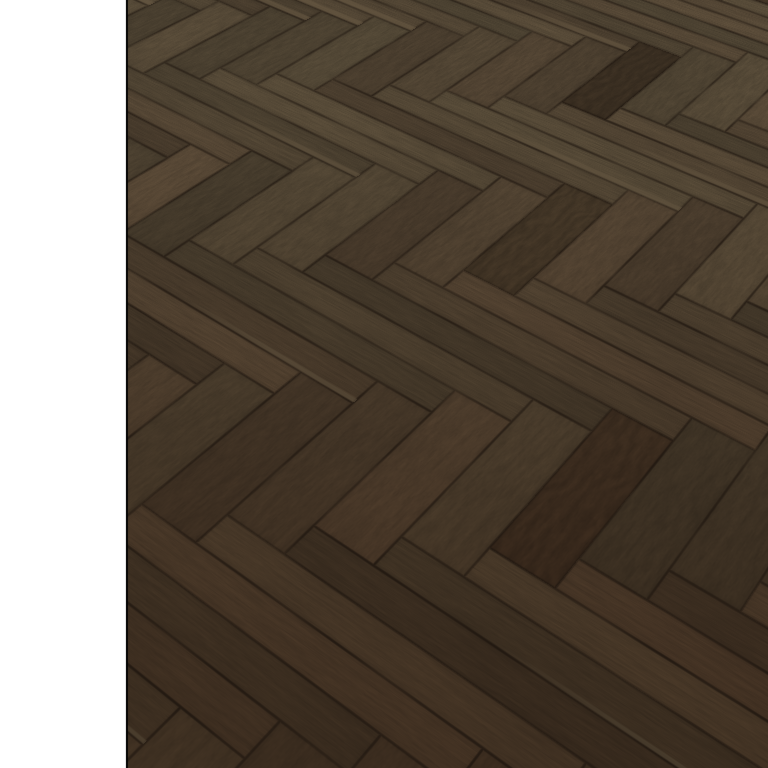
Give the GLSL for this texture, as a WebGL 2 fragment shader.

```glsl
#version 300 es
precision highp float;

uniform vec2 u_resolution;
out vec4 fragColor;

// Floor plane: columns are the step along a row, the step between rows, the base corner
const mat3 PLANE = mat3(0.0896, 0.0087, -0.004,
                        0.0755, 0.2292, -0.225,
                        0.4844, 0.3646, 1.0);
const float BOARD_LENGTH = 5.5;   // in board widths
const float MARGIN = 0.164;       // white strip on the left
const float MARGIN_LINE = 0.0025;
const float SEAM = 0.0011;        // half width of a joint
const float BOARD_VARIATION = 0.11;
const float GRAIN = 0.13;

const vec3 WOOD_NEAR = vec3(0.238, 0.180, 0.126);
const vec3 WOOD_FAR = vec3(0.318, 0.270, 0.203);
const vec3 DARK_BOARD = vec3(0.79, 0.75, 0.72);
const vec3 SEAM_COLOR = vec3(0.125, 0.090, 0.062);
const vec3 EDGE_LIGHT = vec3(0.38, 0.325, 0.245);

float hash(vec2 p) {
    vec3 q = fract(vec3(p.xyx) * 0.1031);
    q += dot(q, q.yzx + 33.33);
    return fract((q.x + q.y) * q.z);
}

float noise(vec2 p) {
    vec2 i = floor(p), f = fract(p);
    f = f * f * (3.0 - 2.0 * f);
    return mix(mix(hash(i), hash(i + vec2(1, 0)), f.x),
               mix(hash(i + vec2(0, 1)), hash(i + vec2(1, 1)), f.x), f.y);
}

float fbm(vec2 p) {
    float sum = 0.0, amp = 0.5;
    for (int i = 0; i < 4; i++) {
        sum += amp * noise(p);
        p = p * 2.03 + 17.1;
        amp *= 0.5;
    }
    return sum;
}

// Finds the board at floor point p: local = (along, across), id = (step, row, direction)
void findBoard(vec2 p, out vec2 local, out vec3 id) {
    local = vec2(0.5);
    id = vec3(0.0);
    float nearest = floor((p.x - p.y) / (2.0 * BOARD_LENGTH) + 0.5);
    for (float j = -1.0; j <= 1.0; j++) {
        float row = nearest + j;
        vec2 q = p + vec2(-row, row) * BOARD_LENGTH;
        float fall = floor(q.y), rise = ceil(q.x);
        if (q.x >= fall && q.x < fall + BOARD_LENGTH) {
            local = vec2(q.x - fall, q.y - fall);
            id = vec3(fall, row, 0.0);
        }
        if (q.y >= rise && q.y < rise + BOARD_LENGTH) {
            local = vec2(q.y - rise, q.x - rise + 1.0);
            id = vec3(rise, row, 1.0);
        }
    }
}

vec3 parquet(vec2 uv) {
    // Perspective to herringbone axes
    vec3 h = inverse(PLANE) * vec3(uv.x, 1.0 - uv.y, 1.0);
    vec2 st = h.xy / h.z;
    vec2 p = st.x + vec2(1, -1) * BOARD_LENGTH * st.y;
    vec2 dx = dFdx(p), dy = dFdy(p);
    vec2 perCanvas = vec2(length(vec2(dx.x, dy.x)), length(vec2(dx.y, dy.y))) * u_resolution.y;

    vec2 local;
    vec3 id;
    findBoard(p, local, id);
    bool rising = id.z > 0.5;
    vec2 scale = rising ? perCanvas.yx : perCanvas;
    vec2 seed = id.xy * vec2(7.0, 13.0) + id.z * 41.0 + 200.0;
    float tone = hash(seed);

    // Board colour, with one dark rising board drifting from row to row
    float distanceFade = smoothstep(0.0, 1.05, uv.y + 0.08 * (uv.x - 0.5));
    vec3 color = mix(WOOD_NEAR, WOOD_FAR, distanceFade);
    color *= 1.0 + BOARD_VARIATION * (tone - 0.5) * 2.0;
    color.r *= 1.0 + 0.05 * (hash(seed + 5.0) - 0.5);
    bool dark = rising && abs(id.x - (id.y - 1.0) * (id.y - 2.0)) < 0.5;
    if (dark) color *= DARK_BOARD;

    // Long fibres, growth rings and broad stains
    vec2 g = local + seed * 3.1;
    float fibre = fbm(g * vec2(2.5, 22.0)) - 0.47;
    float speck = noise(g * vec2(16.0, 55.0)) - 0.5;
    float rings = sin(26.0 * (local.y + 0.7 * fbm(g * vec2(0.9, 1.6))));
    float stain = fbm(uv * 7.0) - 0.47;
    color *= 1.0 + GRAIN * (1.5 * fibre + 0.35 * speck) + 0.12 * stain;
    color *= 1.0 + (dark ? 0.045 : 0.012) * rings;

    // Joints: uneven depth, heavier at some boards and towards the viewer
    vec2 size = vec2(BOARD_LENGTH, 1.0);
    vec2 edge = min(local, size - local) / scale;
    float nearSeam = min(edge.x, edge.y);
    float width = SEAM * mix(1.25, 0.7, uv.y);
    float soft = 0.0012 + 0.5 / u_resolution.y;
    float wear = mix(0.35, 0.95, noise(p * 1.3 + 60.0)) * mix(1.0, 0.65, uv.y);
    float joint = 1.0 - smoothstep(width - soft * 0.5, width + soft, nearSeam);
    color *= 1.0 - 0.09 * exp(-nearSeam / 0.004);
    color = mix(color, SEAM_COLOR, joint * wear);

    // Pale worn edges on a few falling boards
    float chosen = rising ? 0.0 : step(0.76, hash(seed + 9.0));
    float rim = 1.0 - smoothstep(0.0015, 0.0045, abs(local.y / scale.y - 0.004));
    float reach = smoothstep(0.2, 0.7, local.x / BOARD_LENGTH + 0.3 * (tone - 0.5));
    return mix(color, EDGE_LIGHT * mix(0.85, 1.1, uv.y), 0.55 * chosen * rim * reach);
}

void main() {
    vec2 uv = gl_FragCoord.xy / u_resolution;
    float aa = 0.75 / u_resolution.x;
    vec3 color = parquet(uv);

    // White margin with a thin black border
    color *= smoothstep(-aa, aa, uv.x - MARGIN - MARGIN_LINE);
    color = mix(vec3(1.0), color, smoothstep(-aa, aa, uv.x - MARGIN));
    fragColor = vec4(color, 1.0);
}
```
